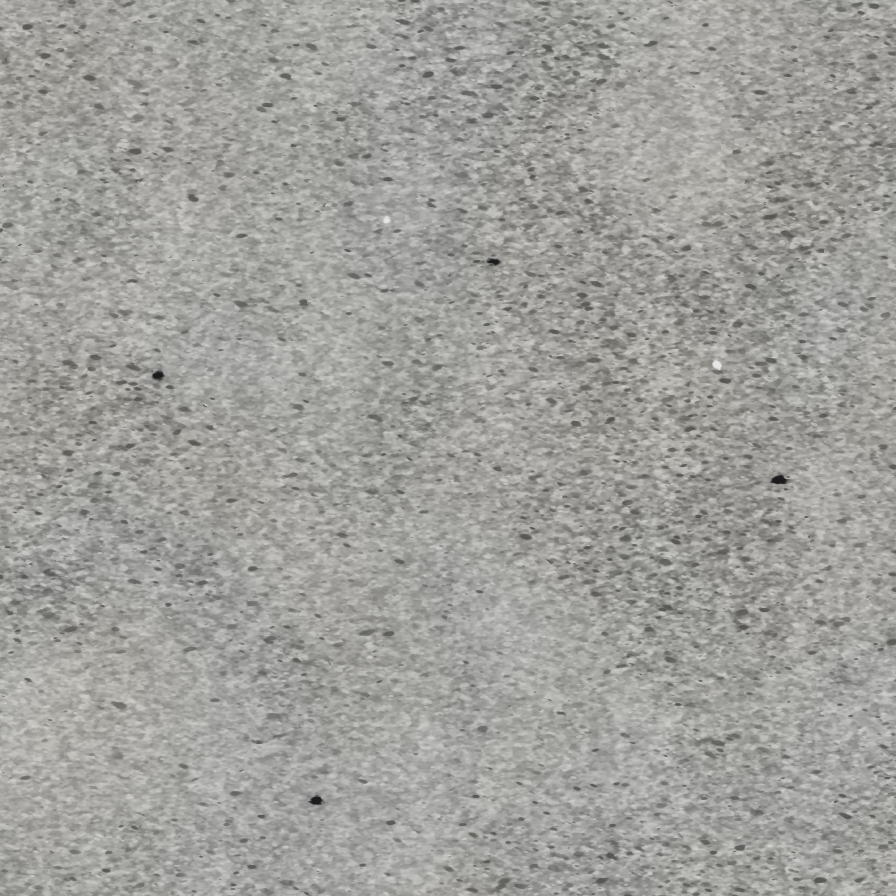
Write a WebGL 2 fragment shader that draws this texture.

```glsl
#version 300 es
precision highp float;
// Weathered grey concrete with flattened grain, dark pits, pale flecks and faint stains.

uniform vec2 u_resolution;
out vec4 fragColor;

// Three random values per integer cell
vec3 hash3(vec2 cell, int seed) {
    uvec3 v = uvec3(ivec3(ivec2(cell), seed)) * 1664525u + 12345u;
    v.x += v.y * v.z; v.y += v.z * v.x; v.z += v.x * v.y;
    v ^= v >> 16u;
    v.x += v.y * v.z; v.y += v.z * v.x; v.z += v.x * v.y;
    return vec3(v >> 8u) / 16777216.0;
}

// Soft cellular noise: random cell tones blended by distance, centred on zero
float cellTone(vec2 p, float sharpness, int seed) {
    vec2 cell = floor(p);
    float total = 0.0, weights = 0.0;
    for (int y = -1; y <= 1; y++)
    for (int x = -1; x <= 1; x++) {
        vec2 neighbour = cell + vec2(x, y);
        vec3 rnd = hash3(neighbour, seed);
        vec2 d = p - neighbour - rnd.xy;
        float w = exp(-sharpness * dot(d, d));
        total += w * (rnd.z - 0.5);
        weights += w;
    }
    return total / max(weights, 1e-5);
}

// Scattered flat specks, each with its own tilt, size and strength
float specks(vec2 p, float density, float ragged, int seed) {
    vec2 cell = floor(p);
    float cover = 0.0;
    for (int y = -1; y <= 1; y++)
    for (int x = -1; x <= 1; x++) {
        vec2 neighbour = cell + vec2(x, y);
        vec3 place = hash3(neighbour, seed);
        vec3 shape = hash3(neighbour, seed + 1);
        vec2 d = p - neighbour - place.xy;
        d.y += d.x * (shape.x - 0.4) * 0.9;
        float size = mix(0.22, 0.52, shape.y * shape.y);
        float r = length(d * vec2(0.85, 1.2)) / size + ragged;
        float present = step(place.z, density);
        cover = max(cover, present * mix(0.45, 1.0, shape.z) * (1.0 - smoothstep(0.45, 1.25, r)));
    }
    return cover;
}

void main() {
    vec2 uv = gl_FragCoord.xy / u_resolution.y;

    // Broad patches, vertical stains and the roughness that gathers the pits
    vec2 warped = uv + 0.025 * sin(uv.yx * vec2(17.0, 13.0) + vec2(1.0, 2.6));
    float patches = cellTone(warped * vec2(4.5, 4.0), 5.0, 11);
    float mottling = cellTone(warped * vec2(15.0, 13.0), 4.0, 12);
    float stains = cellTone(uv * vec2(24.0, 3.5), 4.0, 13);
    float roughness = smoothstep(-0.4, 0.45, -patches - 0.5 * mottling);

    // Grain stretched along the horizontal
    float coarse = cellTone(uv * vec2(105.0, 200.0), 7.0, 21);
    float fine = cellTone(uv * vec2(210.0, 370.0), 6.0, 22);
    float tone = 0.63 + 0.075 * patches + 0.055 * mottling + 0.04 * stains;
    tone += (0.17 * coarse + 0.17 * fine) * mix(0.8, 1.15, roughness);

    // Dark pits with pale flecks beside them
    float pits = specks(uv * vec2(78.0, 125.0), mix(0.04, 0.32, roughness), coarse * 0.9, 31);
    float pores = specks(uv * vec2(125.0, 190.0), mix(0.04, 0.18, roughness), fine * 0.8, 41);
    float flecks = specks(uv * vec2(105.0, 165.0), mix(0.05, 0.15, roughness), fine * 0.9, 51);
    tone = mix(tone, 0.29, 0.8 * pits);
    tone = mix(tone, 0.40, 0.6 * pores);
    tone = mix(tone, 0.86, 0.6 * flecks * (1.0 - pits));

    // Warm and cool tints over the grey
    float tint = cellTone(warped * 7.0, 4.0, 61);
    vec3 color = tone + vec3(0.004, 0.001, -0.015) + tint * vec3(0.018, 0.0, -0.018);

    // A few larger holes and white chips
    for (int i = 0; i < 6; i++) {
        vec3 rnd = hash3(vec2(i, 5), 71);
        vec2 d = uv - mix(vec2(0.04), vec2(0.96), rnd.xy);
        bool isHole = i < 4;
        vec2 radius = isHole ? vec2(0.008, 0.005) : vec2(0.005);
        float r = length(d / radius) + 0.6 * coarse + 0.4 * fine;
        float spot = 1.0 - smoothstep(0.6, 1.2, r);
        float halo = isHole ? 0.12 * exp(-dot(d, d) * 5000.0) : 0.0;
        color = mix(color * (1.0 - halo), isHole ? vec3(0.11, 0.11, 0.12) : vec3(0.9), spot);
    }

    fragColor = vec4(clamp(color, 0.0, 1.0), 1.0);
}
```
